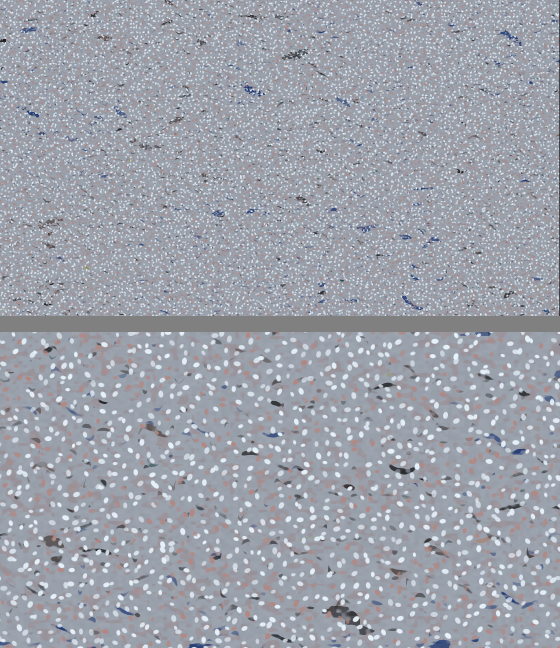
Top: the whole. Bottom: its middle third, enlarged.
Reproduce this texture procedurally as a Shadertoy shader.

```glsl
// Speckled grey composite sheet: a cool ground covered in tiny pale and pink
// grains, with torn dark, blue and brown flakes lying mostly sideways.
// Grains and flakes are jittered ellipses in hashed cells; noise tears the flakes.

#define GROUND_COOL vec3(0.602, 0.632, 0.674)
#define GROUND_WARM vec3(0.605, 0.580, 0.610)
#define PALE_GRAIN  vec3(0.910, 0.950, 0.985)
#define PINK_GRAIN  vec3(0.700, 0.530, 0.510)
#define BLUE_FLAKE  vec3(0.140, 0.250, 0.500)
#define DARK_FLAKE  vec3(0.110, 0.115, 0.125)
#define BROWN_FLAKE vec3(0.330, 0.280, 0.265)
#define GRAIN_CELL  0.0116
#define DUST_CELL   0.017
#define SMALL_CELL  0.034
#define LARGE_CELL  0.085
#define RAGGEDNESS  2.4

float hash(vec2 p) {
    return fract(sin(dot(p, vec2(127.1, 311.7))) * 43758.5453);
}

vec2 hash2(vec2 p) {
    return vec2(hash(p), hash(p + 37.3));
}

float noise(vec2 p) {
    vec2 i = floor(p), f = fract(p);
    f = f * f * (3.0 - 2.0 * f);
    return mix(mix(hash(i), hash(i + vec2(1, 0)), f.x),
               mix(hash(i + vec2(0, 1)), hash(i + vec2(1, 1)), f.x), f.y);
}

vec2 rotate(vec2 p, float angle) {
    float c = cos(angle), s = sin(angle);
    return vec2(c * p.x + s * p.y, c * p.y - s * p.x);
}

// Antialiased coverage of an ellipse, grown or shrunk by an offset
float ellipseCover(vec2 p, vec2 radius, float offset, float pixel) {
    float d = (length(p / radius) - 1.0 + offset) * radius.y;
    return clamp(0.5 - d / pixel, 0.0, 1.0);
}

// Mostly blue and dark, with rare bright accents; blue gathers in regions
vec3 flakeColor(vec2 id, vec2 center) {
    float pick = hash(id + 5.7);
    float blueShare = mix(0.10, 0.70, smoothstep(0.3, 0.75, noise(center * 4.0 + 8.0)));
    if (pick < blueShare) return BLUE_FLAKE;
    float accent = hash(id + 9.1);
    if (accent < 0.012) return vec3(0.62, 0.62, 0.16);
    if (accent < 0.022) return vec3(0.78, 0.40, 0.20);
    if (accent < 0.032) return vec3(0.88, 0.89, 0.74);
    if (accent < 0.070) return vec3(0.12, 0.28, 0.31);
    return mix(DARK_FLAKE, BROWN_FLAKE, smoothstep(0.35, 0.9, hash(id + 2.9)));
}

// One layer of scattered flakes, painted over col
void paintFlakes(inout vec3 col, vec2 p, float cell, float chance, float strength,
                 float tear, float fine, float seed, float pixel) {
    vec2 home = floor(p / cell);
    for (int y = -1; y <= 1; y++)
    for (int x = -1; x <= 1; x++) {
        vec2 cellId = home + vec2(x, y);
        vec2 id = cellId + seed;
        vec2 center = (cellId + hash2(id)) * cell;
        float cluster = mix(0.5, 1.5, noise(center * 6.0 + seed));
        if (hash(id + 71.0) > chance * cluster) continue;

        float size = hash(id + 13.0);
        float halfLength = cell * mix(0.10, 0.36, size * size);
        float slim = mix(0.10, 0.38, hash(id + 17.0));
        vec2 radius = vec2(halfLength, max(halfLength * slim, 0.0014));
        vec2 q = rotate(p - center, (hash(id + 23.0) - 0.6) * 1.2);
        float along = q.x / halfLength;
        q.y += (hash(id + 29.0) - 0.5) * 3.0 * along * along * radius.y;

        float cover = ellipseCover(q, radius, (tear - 0.5) * RAGGEDNESS, pixel);
        float opacity = strength * mix(0.5, 1.0, hash(id + 31.0));
        vec3 tint = flakeColor(id, center);
        // Worn interior: ground shows through, darker pits elsewhere
        tint = mix(tint * 0.9, GROUND_COOL, 0.6 * smoothstep(0.45, 0.8, fine));
        col = mix(col, tint, cover * opacity);
    }
}

// Dense tiny grains, evenly spread, mostly pale with some pink
void paintGrains(inout vec3 col, vec2 p, float pixel) {
    vec2 home = floor(p / GRAIN_CELL);
    for (int y = -1; y <= 1; y++)
    for (int x = -1; x <= 1; x++) {
        vec2 id = home + vec2(x, y);
        if (hash(id + 3.0) > 0.94) continue;
        vec2 jitter = mix(vec2(0.08), vec2(0.92), hash2(id + 11.0));
        vec2 q = rotate(p - (id + jitter) * GRAIN_CELL, hash(id + 19.0) * 3.14);
        vec2 radius = vec2(0.0033, 0.0023) * mix(0.7, 1.15, hash(id + 43.0));
        bool pink = hash(id + 53.0) < 0.24;
        vec3 tint = pink ? PINK_GRAIN : PALE_GRAIN;
        float opacity = mix(0.6, 1.0, hash(id + 61.0));
        col = mix(col, tint, ellipseCover(q, radius, 0.0, pixel) * opacity);
    }
}

void mainImage(out vec4 fragColor, in vec2 fragCoord) {
    float pixel = 1.0 / iResolution.y;
    vec2 p = fragCoord * pixel;

    // Even ground with a fine warm and cool grain
    float grain = 0.7 * noise(p * vec2(170, 230)) + 0.3 * noise(p * vec2(110, 160) + 3.0);
    vec3 col = mix(GROUND_COOL, GROUND_WARM, smoothstep(0.56, 0.72, grain));
    col += 0.035 * (noise(p * vec2(230, 260) + 4.0) - 0.5);

    // Dust and flakes, then grains over them
    float fine = noise(p * vec2(190, 250) + 7.0);
    float tear = 0.6 * noise(p * vec2(85, 165)) + 0.4 * fine;
    paintFlakes(col, p, DUST_CELL, 0.42, 0.6, tear, fine, 300.0, pixel);
    paintFlakes(col, p, SMALL_CELL, 0.38, 1.0, tear, fine, 100.0, pixel);
    paintFlakes(col, p, LARGE_CELL, 0.26, 1.0, tear, fine, 200.0, pixel);
    paintGrains(col, p, pixel);

    // Thin dark right margin
    float margin = (iResolution.x - fragCoord.x) * pixel;
    col *= smoothstep(0.0, max(pixel, 0.0035), margin);
    fragColor = vec4(col, 1.0);
}
```
